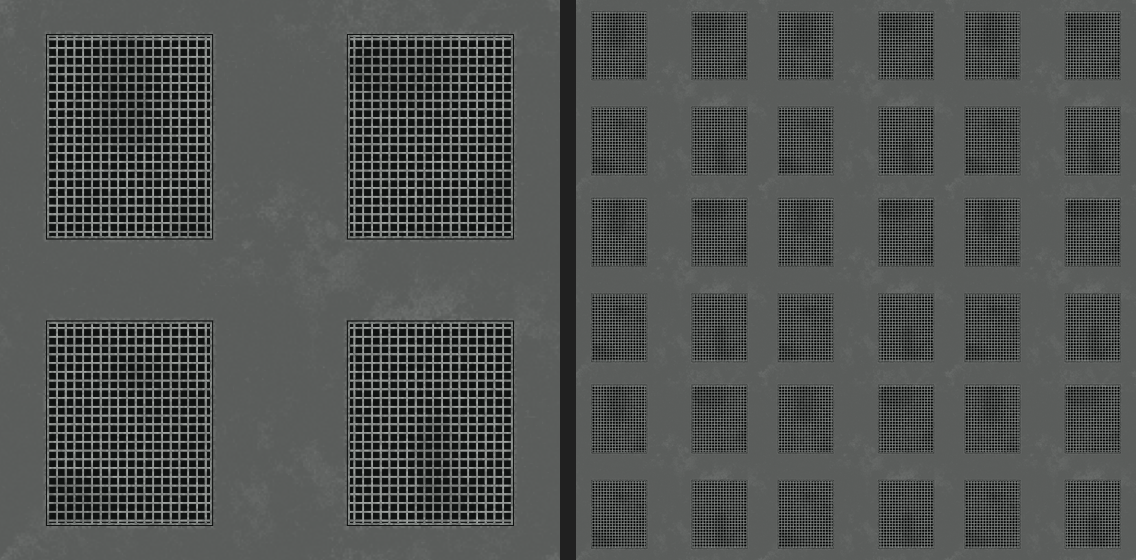
Left: one tile. Right: repeated 3 by 3.
Reproduce this texture procedurally as a three.js fragment shader.

```glsl
varying vec2 vUv;

const float LATTICE = 64.0;
const vec2 PANEL_OFFSET = vec2(0.268555, 0.255859);
const vec2 PANEL_HALF = vec2(0.149414, 0.183594);
const float BAR_HALF = 0.00195;
const float GROOVE = 0.00195;
const float FRAME = 0.00586;
const float HALO = 0.008;
const float PATCH_PERIOD = 5.0;
const float MOTTLE_PERIOD = 16.0;
const float GRAIN_PERIOD = 256.0;

const vec3 PLATE = vec3(0.355, 0.365, 0.358);
const vec3 PLATE_WORN = vec3(0.425, 0.435, 0.428);
const vec3 HOLE = vec3(0.062, 0.071, 0.068);
const vec3 GROOVE_DARK = vec3(0.06, 0.065, 0.062);
const vec3 BAR_SHADE = vec3(0.475, 0.49, 0.482);
const vec3 BAR_LIGHT = vec3(0.60, 0.612, 0.602);
const vec3 FRAME_GREY = vec3(0.45, 0.465, 0.455);

float hash(vec2 p) {
  vec3 q = fract(vec3(p.xyx + 7.0) * 0.1031);
  q += dot(q, q.yzx + 33.33);
  return fract((q.x + q.y) * q.z);
}

// Half a cell of slack keeps rounding from breaking the wrap
vec2 wrapCell(vec2 i, float period) {
  return floor(mod(i + 0.5, period));
}

// Value noise that wraps after a whole number of cells
float noise(vec2 uv, float period) {
  vec2 p = uv * period;
  vec2 i = floor(p);
  vec2 f = fract(p);
  f = f * f * (3.0 - 2.0 * f);
  vec2 a = wrapCell(i, period);
  vec2 b = wrapCell(i + 1.0, period);
  return mix(mix(hash(a), hash(vec2(b.x, a.y)), f.x),
             mix(hash(vec2(a.x, b.y)), hash(b), f.x), f.y);
}

float fbm(vec2 uv, float period) {
  float sum = 0.0;
  float total = 0.0;
  float amp = 1.0;
  for (int k = 0; k < 5; k++) {
    sum += amp * noise(uv, period);
    total += amp;
    period *= 2.0;
    amp *= 0.8;
  }
  return sum / total;
}

float boxDistance(vec2 p, vec2 halfSize) {
  vec2 d = abs(p) - halfSize;
  return length(max(d, 0.0)) + min(max(d.x, d.y), 0.0);
}

float below(float d, float edge, float aa) {
  return 1.0 - smoothstep(edge - aa, edge + aa, d);
}

void main() {
  float aa = 0.45 * max(fwidth(vUv.x), fwidth(vUv.y));
  vec2 uv = fract(vUv);
  vec2 side = mix(vec2(-1.0), vec2(1.0), step(0.5, uv));
  float d = boxDistance(uv - 0.5 - side * PANEL_OFFSET, PANEL_HALF);
  float grain = noise(uv, GRAIN_PERIOD);

  // Plate with faint, finely speckled patches
  float region = smoothstep(0.4, 0.9, noise(uv, PATCH_PERIOD));
  float mottle = smoothstep(0.46, 0.70, fbm(uv, MOTTLE_PERIOD));
  float fleck = smoothstep(0.72, 0.95, noise(uv, GRAIN_PERIOD * 0.75));
  vec3 color = mix(PLATE, PLATE_WORN, region * mottle * (0.5 + 0.6 * grain));
  color += 0.025 * fleck * mottle + 0.008 * (grain - 0.5);

  // Broken, scuffed rim around each opening
  float rim = (1.0 - smoothstep(0.0, HALO, d)) * step(0.0, d);
  color = mix(color, PLATE_WORN, rim * smoothstep(0.35, 0.65, grain));

  // Square lattice, each bar lit from one side
  vec2 fromBar = (fract(uv * LATTICE) - 0.5) / LATTICE;
  vec2 toBar = abs(fromBar);
  float across = toBar.x < toBar.y ? fromBar.x : fromBar.y;
  float lit = smoothstep(-BAR_HALF, BAR_HALF, across);
  float grime = smoothstep(0.55, 0.85, noise(uv, 9.0));
  vec3 bar = mix(BAR_SHADE, BAR_LIGHT, lit);
  bar *= (0.84 + 0.3 * grain) * (1.0 - 0.15 * grime);
  float solid = below(min(toBar.x, toBar.y), BAR_HALF, aa);
  vec3 lattice = mix(HOLE * (0.85 + 0.3 * grain), bar, solid);

  // Grey frame inside a dark groove
  vec3 frame = FRAME_GREY * (0.75 + 0.5 * grain);
  vec3 panel = mix(frame, lattice, below(d, -FRAME, aa));
  panel = mix(GROOVE_DARK, panel, below(d, -GROOVE, aa));

  color = mix(color, panel, below(d, 0.0, aa));
  gl_FragColor = vec4(color, 1.0);
}
```
